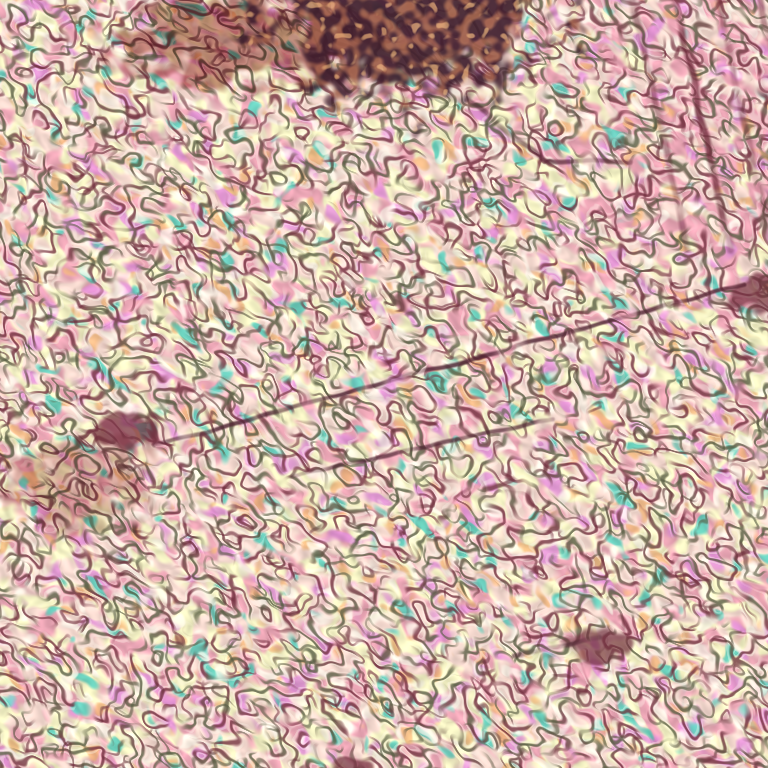
This texture is drawn by a three.js fragment shader. Its source:

```glsl
varying vec2 vUv;

const vec3 CREAM = vec3(0.96, 0.95, 0.77);
const vec3 BLUSH = vec3(0.96, 0.85, 0.81);
const vec3 PINK = vec3(0.92, 0.65, 0.71);
const vec3 ORCHID = vec3(0.88, 0.56, 0.84);
const vec3 TEAL = vec3(0.36, 0.80, 0.73);
const vec3 AMBER = vec3(0.93, 0.70, 0.47);
const vec3 WHITE = vec3(1.0, 0.98, 0.93);
const vec3 OLIVE = vec3(0.34, 0.36, 0.26);
const vec3 MAROON = vec3(0.44, 0.18, 0.24);
const vec3 PLUM = vec3(0.25, 0.12, 0.18);
const vec3 RUSSET = vec3(0.62, 0.37, 0.29);

float hash(vec2 c) {
  vec3 q = fract(c.xyx * vec3(0.1031, 0.1030, 0.0973));
  q += dot(q, q.yzx + 33.33);
  return fract((q.x + q.y) * q.z);
}

float slope(vec2 cell, vec2 offset) {
  float a = 6.2832 * hash(cell + 50.0);
  return dot(vec2(cos(a), sin(a)), offset);
}

// Gradient noise, centred on zero
float ripple(vec2 p) {
  vec2 c = floor(p), f = fract(p);
  vec2 s = f * f * f * (f * (f * 6.0 - 15.0) + 10.0);
  vec2 e = vec2(1.0, 0.0);
  float low = mix(slope(c, f), slope(c + e.xy, f - e.xy), s.x);
  float high = mix(slope(c + e.yx, f - e.yx), slope(c + e.xx, f - e.xx), s.x);
  return mix(low, high, s.y);
}

float blotch(vec2 p, float threshold, float blur) {
  return smoothstep(threshold - blur, threshold + blur, ripple(p));
}

// Distance to the zero contour of the noise, in noise cells
float contour(vec2 p) {
  const float STEP = 0.04;
  float n = ripple(p);
  vec2 g = vec2(ripple(p + vec2(STEP, 0.0)), ripple(p + vec2(0.0, STEP))) - n;
  return abs(n) / max(length(g) / STEP, 0.4);
}

float line(float d, float width) {
  return 1.0 - smoothstep(width * 0.3, width * 1.7, d);
}

float scratch(vec2 p, vec2 a, vec2 b, float width) {
  vec2 ab = b - a;
  float t = clamp(dot(p - a, ab) / dot(ab, ab), 0.0, 1.0);
  float wear = 0.4 + 0.6 * blotch(p * 28.0 + 7.0, -0.05, 0.25);
  return wear * line(length(p - a - ab * t), width);
}

// Ragged elliptical patch
float stain(vec2 p, vec2 centre, vec2 radii) {
  float rag = 0.5 * ripple(p * 15.0) + 0.55 * ripple(p * 47.0 + 3.0);
  return 1.0 - smoothstep(0.7, 1.1, length((p - centre) / radii) + rag);
}

vec3 grains(vec2 p, vec2 q, float rosy) {
  vec3 c = mix(CREAM, BLUSH, blotch(q * 0.8 + 11.0, -0.04 - rosy * 0.2, 0.12));
  c = mix(c, PINK, blotch(q * 0.9 + 37.0, 0.15 - rosy * 0.22, 0.13));
  float clump = 0.16 * ripple(p * 9.0 + 5.0);
  c = mix(c, AMBER, 0.8 * blotch(q + 71.0, 0.35 + clump, 0.11));
  c = mix(c, ORCHID, 0.85 * blotch(q * 0.9 + 93.0, 0.32 - clump, 0.12));
  c = mix(c, TEAL, 0.9 * blotch(q * 0.85 + 127.0, 0.37 + clump + rosy * 0.1, 0.09));
  c = mix(c, WHITE, 0.7 * blotch(q * 1.2 + 151.0, 0.26, 0.12));
  return c * (1.0 + 0.18 * ripple(q * 2.0 + 19.0));
}

void main() {
  vec2 p = vUv;
  vec2 bend = vec2(ripple(p * 7.0), ripple(p * 7.0 + 23.0));
  vec2 w = p + 0.014 * bend;

  // Grain axes slant down to the right
  vec2 q = vec2(dot(w, vec2(0.74, -0.67)) * 34.0, dot(w, vec2(0.67, 0.74)) * 48.0);
  q += 0.3 * vec2(ripple(q * 1.3 + 41.0), ripple(q * 1.3 + 61.0));
  float rosy = smoothstep(0.68, 0.92, p.x) * smoothstep(0.55, 0.75, p.y);
  vec3 color = grains(p, q, rosy);

  // Broken dark grain edges with pale rims
  float edge = contour(q);
  float fine = contour(q * 1.25 + 83.0);
  float present = blotch(q * 0.6 + 29.0, -0.12, 0.16);
  float finePresent = blotch(q * 0.7 + 59.0, 0.04, 0.16);
  vec3 ink = mix(OLIVE, MAROON, blotch(q * 0.7 + 101.0, 0.0, 0.25));
  color = mix(color, WHITE, 0.35 * present * line(abs(edge - 0.2), 0.07));
  color = mix(color, ink, 0.78 * present * line(edge, 0.085));
  color = mix(color, ink, 0.62 * finePresent * line(fine, 0.09));

  // Brown and plum staining
  float wing = stain(p, vec2(0.32, 0.95), vec2(0.17, 0.065));
  float rust = stain(p, vec2(0.10, 0.37), vec2(0.11, 0.06));
  color *= mix(vec3(1.0), vec3(0.76, 0.58, 0.56), max(wing, rust * 0.55));
  float spots = max(stain(p, vec2(0.78, 0.16), vec2(0.04, 0.022)),
                    stain(p, vec2(0.99, 0.62), vec2(0.05, 0.03)));
  spots = max(spots, stain(p, vec2(0.46, 0.0), vec2(0.03, 0.018)));
  spots = max(spots, stain(p, vec2(0.16, 0.44), vec2(0.04, 0.022)));
  color = mix(color, MAROON, 0.7 * spots);
  vec3 crust = mix(PLUM, RUSSET, blotch(p * 62.0 + 13.0, 0.08, 0.25));
  crust = mix(crust, AMBER, 0.7 * blotch(p * 75.0 + 31.0, 0.32, 0.12));
  color = mix(color, crust, 0.92 * stain(p, vec2(0.53, 1.01), vec2(0.20, 0.14)));

  // Long shallow scratches, then steep ones at the upper right
  vec2 s = p + 0.004 * vec2(ripple(p * 24.0), ripple(p * 24.0 + 9.0));
  float marks = scratch(s, vec2(0.20, 0.42), vec2(0.97, 0.63), 0.0027);
  marks = max(marks, 0.85 * scratch(s, vec2(0.38, 0.38), vec2(0.72, 0.455), 0.0025));
  marks = max(marks, 0.7 * scratch(s, vec2(0.61, 0.87), vec2(0.71, 0.79), 0.003));
  marks = max(marks, 0.8 * scratch(s, vec2(0.71, 0.79), vec2(0.82, 0.79), 0.003));
  marks = max(marks, 0.7 * scratch(s, vec2(0.67, 0.145), vec2(0.78, 0.17), 0.003));
  for (int i = 0; i < 4; i++) {
    float k = float(i);
    float strength = i == 1 ? 1.0 : 0.6;
    vec2 top = vec2(0.82 + 0.055 * k, 1.02);
    marks = max(marks, strength * scratch(s, top, top + vec2(0.076, -0.345), 0.0042));
  }
  color = mix(color, mix(PLUM, MAROON, 0.3 + 0.7 * rosy), 0.82 * marks);

  gl_FragColor = vec4(clamp(color, 0.0, 1.0), 1.0);
}
```
